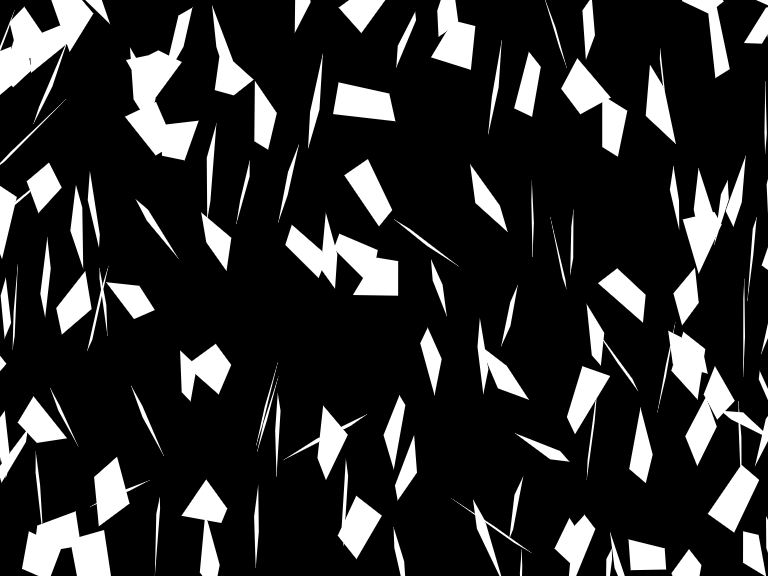
A Shadertoy shader for this pattern:

```glsl
// Scattered white shards, mostly upright, crowding toward the left and right sides of a black field.

const int SHARD_COUNT = 142;
const float GOLDEN_STEP = 0.618034;
const float CULL_RADIUS = 0.14;
const vec3 BACKGROUND = vec3(0.0);
const vec3 SHARD_COLOR = vec3(1.0);

// Four independent random values in 0..1 from an index and a seed.
vec4 hash4(float index, float seed) {
    vec4 p = fract(vec4(index, index, index, seed) * vec4(0.1031, 0.1030, 0.0973, 0.1099) + seed * 0.173);
    p += dot(p, p.wzxy + 33.33);
    return fract((p.xxyz + p.yzzw) * p.zywx);
}

mat2 rotation(float angle) {
    float c = cos(angle), s = sin(angle);
    return mat2(c, s, -s, c);
}

// Signed distance to a four-cornered polygon, negative inside.
float quadDistance(vec2 p, vec2 corners[4]) {
    float nearest = dot(p - corners[0], p - corners[0]);
    float side = 1.0;
    for (int i = 0, j = 3; i < 4; j = i, i++) {
        vec2 edge = corners[j] - corners[i];
        vec2 offset = p - corners[i];
        vec2 gap = offset - edge * clamp(dot(offset, edge) / dot(edge, edge), 0.0, 1.0);
        nearest = min(nearest, dot(gap, gap));
        bvec3 crossing = bvec3(p.y >= corners[i].y, p.y < corners[j].y,
                               edge.x * offset.y > edge.y * offset.x);
        if (all(crossing) || all(not(crossing))) side = -side;
    }
    return side * sqrt(nearest);
}

// Center of a shard: evenly spread, then pushed outward from the middle.
vec2 shardCenter(float index, float aspect, vec2 jitter) {
    float across = 2.0 * (index + 6.0 * (jitter.x - 0.5)) / float(SHARD_COUNT) - 1.0;
    float crowded = across * (1.35 - 0.35 * across * across);
    float height = fract(index * GOLDEN_STEP + 0.25 * jitter.y);
    return vec2(0.5 * aspect * (1.0 + 1.03 * crowded), mix(-0.03, 1.03, height));
}

// Distance to a shard lying at the origin: two tips and two uneven flanks.
float shardDistance(vec2 p, vec4 shape, vec4 pose) {
    float breadth = shape.x * shape.x;
    float width = mix(0.004, 0.09, breadth);
    float halfLength = mix(0.074, 0.048, breadth) * mix(0.7, 1.2, shape.y);
    float split = mix(0.25, 0.75, pose.y);
    vec2 flankHeights = (shape.zw * 2.0 - 1.0) * 0.75 * halfLength;
    float lean = (pose.z - 0.5) * 0.4 * width;

    // Small tilts are common, strong ones rare.
    float sway = 2.0 * pose.x - 1.0;
    float tilt = 0.36 * sway + 0.85 * pow(abs(sway), 7.0) * sign(sway);

    vec2 corners[4] = vec2[4](
        vec2(lean, halfLength),
        vec2(width * split, flankHeights.x),
        vec2(-lean, -halfLength),
        vec2(-width * (1.0 - split), flankHeights.y));
    return quadDistance(rotation(tilt) * p, corners);
}

void mainImage(out vec4 fragColor, in vec2 fragCoord) {
    vec2 p = fragCoord / iResolution.y;
    float aspect = iResolution.x / iResolution.y;
    float pixel = 1.0 / iResolution.y;

    // Union of all shards near this point.
    float nearest = 1.0;
    for (int i = 0; i < SHARD_COUNT; i++) {
        float index = float(i) + 0.5;
        vec4 placing = hash4(index, 1.7);
        vec2 local = p - shardCenter(index, aspect, placing.xy);
        if (dot(local, local) > CULL_RADIUS * CULL_RADIUS) continue;
        nearest = min(nearest, shardDistance(local, hash4(index, 5.3), hash4(index, 9.1)));
    }

    float coverage = clamp(0.5 - nearest / pixel, 0.0, 1.0);
    fragColor = vec4(mix(BACKGROUND, SHARD_COLOR, coverage), 1.0);
}
```
